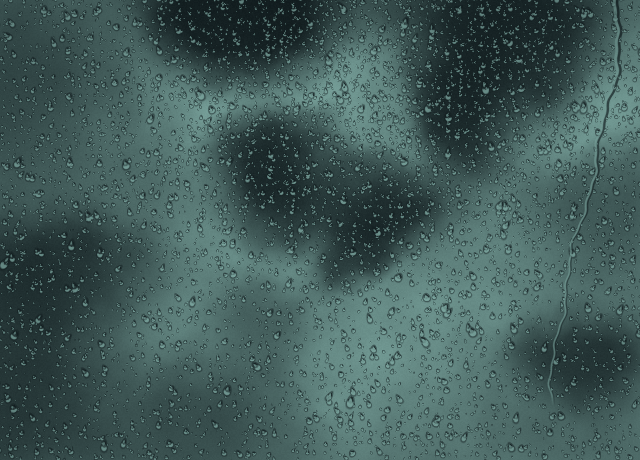
Write a WebGL 2 fragment shader that draws this texture.

```glsl
#version 300 es
precision highp float;

uniform vec2 u_resolution;
out vec4 fragColor;

vec3 hash3(vec2 cell) {
    vec3 h = fract(vec3(cell.xyx) * vec3(0.1031, 0.1030, 0.0973));
    h += dot(h, h.yxz + 33.33);
    return fract((h.xxy + h.yzz) * h.zyx);
}

vec2 rotate(vec2 p, float angle) {
    float c = cos(angle), s = sin(angle);
    return vec2(c * p.x - s * p.y, s * p.x + c * p.y);
}

// Layered sines, each octave bent by the ones before it
vec2 billow(vec2 p, float frequency) {
    vec2 sum = vec2(0.0);
    float amplitude = 0.5;
    for (int i = 0; i < 6; i++) {
        p = rotate(p, 1.1) + 0.37;
        sum += amplitude * sin(p.yx * frequency + sum * 2.4 + float(i));
        frequency *= 1.85;
        amplitude *= 0.58;
    }
    return sum;
}

float puff(vec2 p, vec2 centre, vec2 radius, float softness) {
    return 1.0 - smoothstep(1.0 - softness, 1.0 + softness, length((p - centre) / radius));
}

float skyTone(vec2 p) {
    vec2 drift = billow(p, 7.0);
    vec2 wisps = billow(p + 3.0, 16.0);
    vec2 q = p + 0.04 * drift + 0.022 * wisps;
    float tone = 0.76 + 0.08 * drift.x + 0.07 * wisps.y;

    // Bright gaps
    tone += 0.24 * puff(q, vec2(0.46, 0.80), vec2(0.20, 0.12), 0.8);
    tone += 0.20 * puff(q, vec2(0.75, 0.84), vec2(0.15, 0.16), 0.8);
    tone += 0.28 * puff(q, vec2(1.30, 0.75), vec2(0.20, 0.10), 0.8);
    tone += 0.14 * puff(rotate(q - vec2(0.95, 0.34), -0.6), vec2(0.0), vec2(0.32, 0.10), 0.9);

    // Broad shade
    tone *= 1.0 - 0.44 * puff(q, vec2(0.05, 0.82), vec2(0.28, 0.26), 0.8);
    tone *= 1.0 - 0.58 * puff(q, vec2(0.12, 0.42), vec2(0.20, 0.09), 0.8);
    tone *= 1.0 - 0.68 * puff(q, vec2(0.00, 0.20), vec2(0.19, 0.28), 0.8);
    tone *= 1.0 - 0.42 * puff(q, vec2(0.42, 0.06), vec2(0.24, 0.14), 0.8);
    tone *= 1.0 - 0.28 * puff(q, vec2(0.58, 0.33), vec2(0.11, 0.09), 0.7);
    tone *= 1.0 - 0.35 * puff(q, vec2(1.30, 0.54), vec2(0.13, 0.14), 0.8);
    tone *= 1.0 - 0.68 * puff(q, vec2(1.25, 0.20), vec2(0.13, 0.10), 0.7);
    tone *= 1.0 - 0.50 * puff(q, vec2(0.85, 1.00), vec2(0.40, 0.09), 0.7);

    // Dense storm clouds
    tone *= 1.0 - 0.93 * puff(q, vec2(0.52, 0.96), vec2(0.18, 0.15), 0.5);
    tone *= 1.0 - 0.82 * puff(q, vec2(1.13, 0.94), vec2(0.20, 0.16), 0.65);
    tone *= 1.0 - 0.80 * puff(q, vec2(0.99, 0.79), vec2(0.09, 0.14), 0.7);
    tone *= 1.0 - 0.86 * puff(q, vec2(0.62, 0.63), vec2(0.11, 0.11), 0.7);
    tone *= 1.0 - 0.82 * puff(q, vec2(0.82, 0.56), vec2(0.12, 0.09), 0.7);
    tone *= 1.0 - 0.62 * puff(q, vec2(0.77, 0.46), vec2(0.06, 0.08), 0.6);
    return tone;
}

float wetness(vec2 p) {
    float crowd = smoothstep(0.30, 0.75, p.y) * exp(-pow((p.x - 0.85) / 0.55, 2.0));
    return mix(0.48, 0.95, crowd);
}

// One jittered drop per cell: x is dark rim, y is bright refraction
vec2 dropLayer(vec2 p, float cell, float size, float seed, float pixel) {
    vec2 shade = vec2(0.0);
    for (int j = -1; j <= 1; j++)
    for (int i = -1; i <= 1; i++) {
        vec2 id = floor(p / cell) + vec2(i, j);
        vec3 place = hash3(id + seed);
        vec3 form = hash3(id + seed + 57.0);
        vec2 centre = (id + 0.1 + 0.8 * place.xy) * cell;
        if (place.z > wetness(centre)) continue;

        float radius = cell * size * mix(0.5, 1.0, form.x * form.x);
        vec2 q = rotate(p - centre, (form.y - 0.5) * 1.5) / radius;
        q *= vec2(1.2 + 0.2 * q.y, mix(0.6, 1.15, form.z));
        float l = length(q) * (1.0 + 0.06 * sin(2.0 * atan(q.y, q.x + 1e-5) + 40.0 * form.x));
        float edge = min(0.7 * pixel / radius, 0.5);
        float body = 1.0 - smoothstep(1.0 - edge, 1.0 + edge, l);
        float shadow = (1.0 - smoothstep(1.05, 1.4 + edge, l)) * smoothstep(0.8, 1.1, l);
        float rim = body * smoothstep(0.35, 0.65, l) * smoothstep(-0.2, 0.3, q.y);
        float crescent = body * smoothstep(0.2, 0.5, l) * smoothstep(0.05, 0.45, -q.y);
        float glint = body * (1.0 - smoothstep(0.15, 0.35 + edge, length(q - vec2(-0.3, 0.4))));
        shade = max(shade, vec2(max(rim, 0.65 * shadow), max(crescent, 0.8 * glint)));
    }
    return shade;
}

// Thin trickle running down the right side
vec2 trickle(vec2 p, float pixel) {
    float path = 1.2 + 0.145 * smoothstep(0.12, 1.0, p.y);
    path += 0.006 * sin(p.y * 24.0) + 0.003 * sin(p.y * 61.0 + 1.0) + 0.0015 * sin(p.y * 143.0);
    float side = p.x - path;
    float width = mix(0.0014, 0.0028, smoothstep(0.4, 0.9, p.y));
    float bright = 1.0 - smoothstep(width - pixel * 0.5, width + pixel, abs(side));
    float dark = 1.0 - smoothstep(width - pixel * 0.5, width + pixel, abs(side - 2.0 * width));
    return vec2(dark * mix(0.45, 0.9, p.y), 0.75 * bright) * smoothstep(0.11, 0.15, p.y);
}

void main() {
    float pixel = 1.0 / u_resolution.y;
    vec2 p = gl_FragCoord.xy * pixel;
    float tone = skyTone(p);

    // Water on the glass, large to fine
    vec2 water = dropLayer(p, 0.060, 0.15, 11.0, pixel);
    water = max(water, dropLayer(p, 0.033, 0.21, 83.0, pixel));
    water = max(water, dropLayer(p, 0.021, 0.23, 149.0, pixel));
    water = max(water, 0.75 * dropLayer(p, 0.014, 0.21, 211.0, pixel));
    water = max(water, trickle(p, pixel));
    tone = mix(tone, 0.02, 0.85 * water.x);
    tone = mix(tone, 1.08, 0.80 * water.y);

    // Faint grain and darkened corners
    tone += 0.04 * (hash3(floor(p * 400.0)).x - 0.5);
    vec2 fromCentre = gl_FragCoord.xy / u_resolution - 0.5;
    tone *= 1.0 - 0.35 * dot(fromCentre, fromCentre);

    fragColor = vec4(mix(vec3(0.06, 0.10, 0.11), vec3(0.46, 0.62, 0.595), clamp(tone, 0.0, 1.3)), 1.0);
}
```
